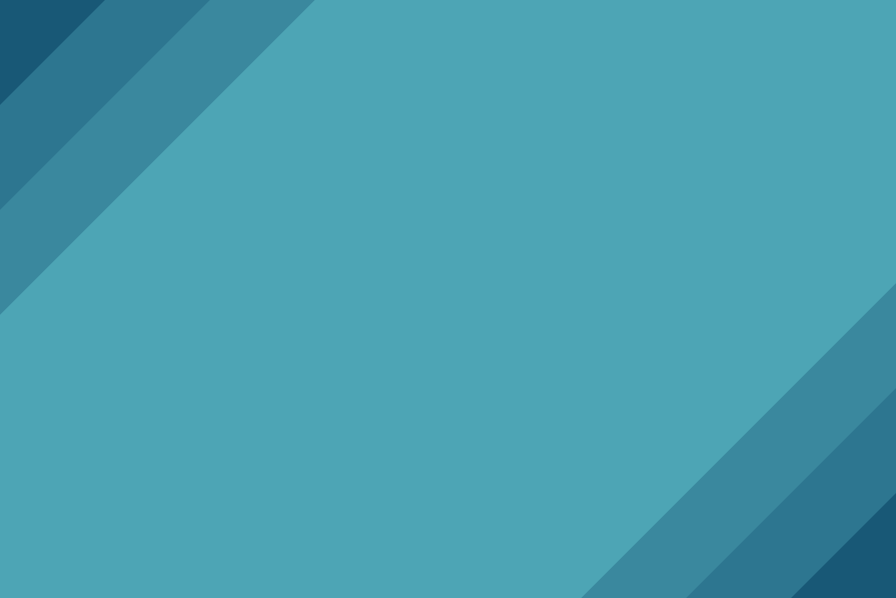
Write a Shadertoy shader that draws this background.

```glsl
// Flat teal field with nested diagonal bands in two opposite corners.
// The Manhattan distance to the nearer corner (top left or bottom right)
// is cut into equal steps, each blending to the next lighter colour.

#define BAND_WIDTH 0.1755
#define CORNER_COLOR vec3(0.094, 0.345, 0.463)
#define INNER_COLOR vec3(0.175, 0.461, 0.563)
#define OUTER_COLOR vec3(0.228, 0.533, 0.619)
#define FIELD_COLOR vec3(0.302, 0.647, 0.710)

// Distance along the axes to the nearer decorated corner, in canvas heights
float cornerDistance(vec2 p, float aspect) {
    float topLeft = p.x + 1.0 - p.y;
    float bottomRight = aspect - p.x + p.y;
    return min(topLeft, bottomRight);
}

void mainImage(out vec4 fragColor, in vec2 fragCoord) {
    vec2 p = fragCoord / iResolution.y;
    float d = cornerDistance(p, iResolution.x / iResolution.y);
    float soft = 0.8 / iResolution.y;

    // Bands from the corner outwards
    vec3 bands[3] = vec3[3](INNER_COLOR, OUTER_COLOR, FIELD_COLOR);
    vec3 color = CORNER_COLOR;
    for (int i = 0; i < 3; i++) {
        float edge = BAND_WIDTH * float(i + 1);
        color = mix(color, bands[i], smoothstep(edge - soft, edge + soft, d));
    }

    fragColor = vec4(color, 1.0);
}
```
